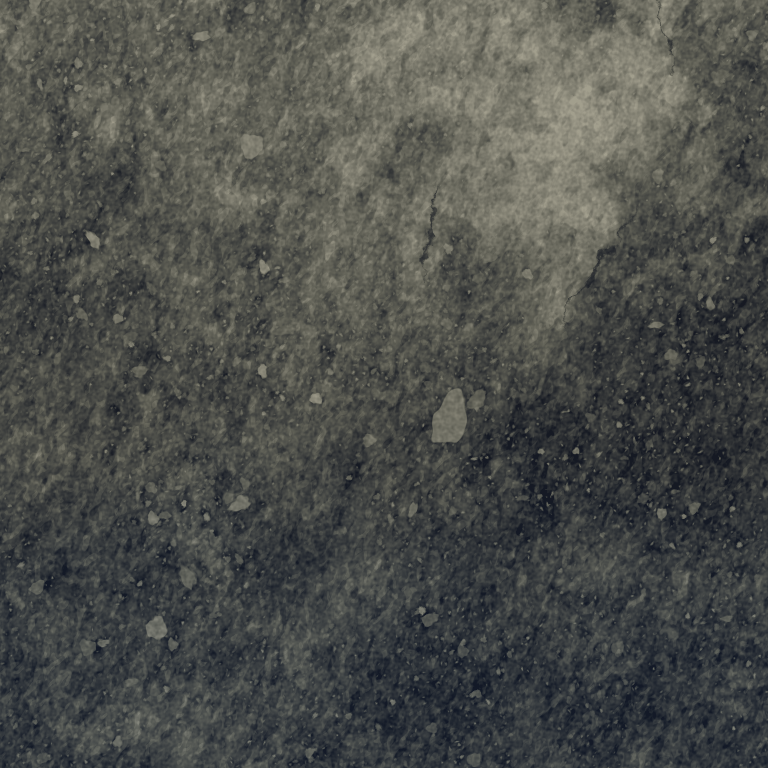
A Shadertoy shader for this texture:

```glsl
vec2 hash2(vec2 p) {
    vec3 q = fract(p.xyx * vec3(0.1031, 0.1030, 0.0973));
    q += dot(q, q.yzx + 33.33);
    return fract((q.xx + q.yz) * q.zy);
}

mat2 rotation(float a) { return mat2(cos(a), -sin(a), sin(a), cos(a)); }
float cornerSlope(vec2 cell, vec2 offset) { return dot(hash2(cell) * 2.0 - 1.0, offset); }
float inside(float d, float softness) { return 1.0 - smoothstep(-softness, softness, d); }

float glow(vec2 p, vec2 center, vec2 size) {
    vec2 q = (p - center) / size;
    return exp(-dot(q, q));
}

float gradientNoise(vec2 p) {
    vec2 i = floor(p), f = fract(p), e = vec2(1, 0);
    vec2 u = f * f * f * (f * (f * 6.0 - 15.0) + 10.0);
    float low = mix(cornerSlope(i, f), cornerSlope(i + e, f - e), u.x);
    float high = mix(cornerSlope(i + e.yx, f - e.yx), cornerSlope(i + 1.0, f - 1.0), u.x);
    return 1.4 * mix(low, high, u.y);
}

float fbm(vec2 p) {
    float sum = 0.0, weight = 0.5;
    for (int i = 0; i < 5; i++, weight *= 0.55) {
        sum += weight * gradientNoise(p);
        p = rotation(0.6) * p * 2.03 + 17.3;
    }
    return sum;
}

// Signed distance to a chipped, elongated stone
float stoneDistance(vec2 p, float radius, float aspect, float angle, float seed) {
    vec2 q = rotation(angle) * p;
    q.y /= aspect;
    float a = atan(q.y, q.x);
    float lumps = 1.0 + 0.10 * sin(2.0 * a + seed * 40.0) + 0.12 * sin(3.0 * a + seed * 71.0)
                + 0.25 * gradientNoise(q / radius * 1.7 + seed * 50.0);
    return (length(q) - radius * lumps) * aspect;
}

// Lays a stone over the ground tone, with a faint dark rim
float layStone(float tone, float d, float paleness, float opacity) {
    float rim = 0.18 * opacity * exp(-max(d, 0.0) / 0.003);
    return mix(tone - rim, paleness, opacity * inside(d, 0.0013));
}

float scatterStones(float tone, vec2 p, float scale, float chance) {
    vec2 home = floor(p * scale);
    for (int i = 0; i < 9; i++) {
        vec2 cell = home + vec2(i % 3 - 1, i / 3 - 1);
        vec2 place = hash2(cell + scale * 3.1), look = hash2(cell + scale * 7.7);
        vec2 form = hash2(cell + scale * 11.9);
        vec2 center = (cell + place) / scale;
        float cluster = 0.85 + 1.8 * gradientNoise(center * 6.0 + 8.0);
        if (form.x > chance * cluster) continue;
        float radius = mix(0.11, 0.27, look.x * look.x) / scale;
        float angle = 1.15 + 2.2 * (look.y - 0.5);
        float d = stoneDistance(p - center, radius, mix(0.45, 0.95, form.y), angle, look.y);
        float paleness = mix(0.55, 1.0, place.x) + 0.2 * (center.y - 0.5);
        tone = layStone(tone, d, paleness, mix(0.35, 0.95, place.y));
    }
    return tone;
}

// Broken, ragged crack that tapers towards both ends
float crack(vec2 p, vec2 a, vec2 b, float width) {
    p += 0.02 * vec2(fbm(p * 34.0), fbm(p * 34.0 + 50.0));
    vec2 along = b - a;
    float t = clamp(dot(p - a, along) / dot(along, along), 0.0, 1.0);
    float thickness = width * (1.0 - abs(2.0 * t - 1.0)) * (0.5 + 1.8 * gradientNoise(p * 50.0));
    return inside(length(p - a - along * t) - thickness, 0.002);
}

vec3 earthColour(float tone) {
    vec3 slate = vec3(0.18, 0.19, 0.20), olive = vec3(0.37, 0.37, 0.33);
    vec3 sand = vec3(0.56, 0.55, 0.49);
    tone = clamp(tone, -0.25, 1.2);
    return tone < 0.5 ? mix(slate, olive, tone * 2.0) : mix(olive, sand, tone * 2.0 - 1.0);
}

void mainImage(out vec4 fragColor, in vec2 fragCoord) {
    vec2 p = fragCoord / iResolution.y;
    vec2 warped = p + 0.13 * vec2(fbm(p * 5.0), fbm(p * 5.0 + 31.0));
    vec2 slanted = rotation(1.15) * p;
    // Broad light and shade
    float bright = glow(warped, vec2(0.72, 0.84), vec2(0.22, 0.20));
    float tone = mix(0.10, 0.53, smoothstep(0.05, 0.95, warped.y));
    tone += 0.22 * bright + 0.12 * glow(warped, vec2(0.42, 0.92), vec2(0.2, 0.3));
    tone -= 0.17 * glow(warped, vec2(0.13, 0.74), vec2(0.15, 0.16));
    tone += 0.10 * glow(warped, vec2(0.28, 0.12), vec2(0.16, 0.18));
    float slope = dot(warped - vec2(0.75, 0.61), vec2(0.8, -0.6));
    tone -= 0.22 * smoothstep(-0.02, 0.05, slope) * smoothstep(0.1, 0.5, p.y);
    // Pale crust, dark hollows, slanted streaks and rough chips
    tone += 0.19 * smoothstep(-0.04, 0.09, 1.6 * fbm(p * 10.0 + 4.0) + 0.6 * (bright - 0.55));
    tone -= 0.24 * smoothstep(0.08, 0.24, fbm(slanted * vec2(6.0, 14.0) + 40.0)) * p.y;
    tone += 0.36 * fbm(p * 6.0 + 70.0) + 0.36 * fbm(slanted * vec2(18.0, 40.0));
    float chips = smoothstep(0.14, 0.36, gradientNoise(slanted * vec2(55.0, 90.0)));
    float crumbs = smoothstep(0.10, 0.40, gradientNoise(slanted * vec2(110.0, 160.0) + 60.0));
    float pits = smoothstep(0.12, 0.40, gradientNoise(slanted * vec2(50.0, 105.0) + 30.0));
    tone += (0.18 * chips + 0.17 * crumbs) * (1.0 - 0.6 * bright) - 0.16 * pits;
    // Stones from fine to coarse
    for (float scale = 116.0; scale > 12.0; scale *= 0.5)
        tone = scatterStones(tone, p, scale, (0.2 + 0.0012 * scale) * (1.0 - 0.75 * bright));
    float slab = stoneDistance(p - vec2(0.586, 0.455), 0.034, 0.66, 1.35, 0.37);
    tone = layStone(tone, slab, 0.78, 0.9);
    // Cracks and surface grain
    float cracks = crack(p, vec2(0.73, 0.58), vec2(0.83, 0.73), 0.005);
    cracks = max(cracks, crack(p, vec2(0.55, 0.63), vec2(0.57, 0.76), 0.006));
    cracks = max(cracks, crack(p, vec2(0.88, 0.90), vec2(0.855, 1.0), 0.004));
    tone = mix(tone, -0.15, 0.7 * cracks);
    tone += 0.17 * gradientNoise(p * 125.0) + 0.17 * gradientNoise(p * 230.0 + 9.0);
    // Cool, damp tint towards the bottom
    vec3 dampTint = vec3(-0.012, 0.0, 0.018) * (1.0 - smoothstep(0.1, 0.5, warped.y));
    fragColor = vec4(earthColour(tone) + dampTint, 1.0);
}
```
